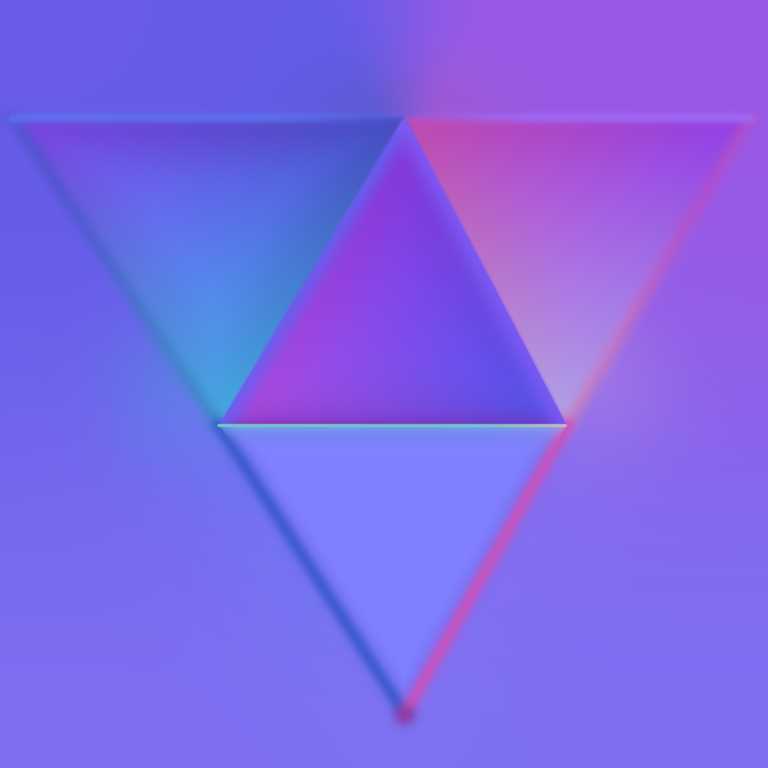
A Shadertoy shader for this texture map:

```glsl
// Draws a beveled, normal-map style inverted triangle split into four glowing facets.

const vec2 TOP_LEFT = vec2(0.016, 0.846);
const vec2 TOP_RIGHT = vec2(0.976, 0.846);
const vec2 APEX = vec2(0.527, 0.848);
const vec2 LEFT = vec2(0.285, 0.446);
const vec2 RIGHT = vec2(0.738, 0.446);
const vec2 BOTTOM = vec2(0.527, 0.070);

float cross2(vec2 a, vec2 b) { return a.x * b.y - a.y * b.x; }

// Signed distance to the line a-b, positive on its left
float sideDist(vec2 p, vec2 a, vec2 b) {
    return cross2(normalize(b - a), p - a);
}

float segmentDist(vec2 p, vec2 a, vec2 b) {
    vec2 ab = b - a;
    return length(p - a - ab * clamp(dot(p - a, ab) / dot(ab, ab), 0.0, 1.0));
}

// Inner distance of a counterclockwise triangle
float triangleDist(vec2 p, vec2 a, vec2 b, vec2 c) {
    return min(sideDist(p, a, b), min(sideDist(p, b, c), sideDist(p, c, a)));
}

// Blend of three corner colours
vec3 cornerBlend(vec2 p, vec2 a, vec2 b, vec2 c, vec3 ca, vec3 cb, vec3 cc) {
    float area = cross2(b - a, c - a);
    float wa = cross2(b - p, c - p) / area;
    float wb = cross2(c - p, a - p) / area;
    return clamp(ca * wa + cb * wb + cc * (1.0 - wa - wb), 0.0, 1.0);
}

float bell(float d, float width) { return exp(-d * d / (width * width)); }

vec3 backdrop(vec2 p) {
    float spread = 0.05 + 0.5 * abs(p.y - 0.848);
    float across = smoothstep(-spread, spread, p.x - 0.527);
    vec3 upper = mix(vec3(0.39, 0.36, 0.91), vec3(0.60, 0.35, 0.90), across);
    upper.r += 0.03 * smoothstep(0.7, 1.0, p.y) * smoothstep(0.4, 0.0, p.x);
    vec3 col = mix(vec3(0.49, 0.43, 0.94), upper, smoothstep(0.08, 0.82, p.y));

    // Soft halos around the corners and lower sides
    vec3 shade = mix(vec3(0.32, 0.35, 0.74), vec3(0.64, 0.34, 0.76), across);
    col = mix(col, shade, 0.55 * bell(length((p - APEX) * vec2(0.55, 1.0)), 0.07));
    col = mix(col, vec3(0.27, 0.56, 0.84), 0.6 * bell(length(p - LEFT - vec2(-0.03, 0.05)), 0.09));
    col = mix(col, vec3(0.72, 0.51, 0.86), 0.6 * bell(length(p - RIGHT - vec2(0.03, 0.05)), 0.09));
    col = mix(col, vec3(0.44, 0.47, 0.95), 0.6 * bell(segmentDist(p, LEFT, BOTTOM), 0.12));
    return mix(col, vec3(0.52, 0.44, 0.95), 0.5 * bell(segmentDist(p, RIGHT, BOTTOM), 0.12));
}

void mainImage(out vec4 fragColor, in vec2 fragCoord) {
    vec2 p = fragCoord / iResolution.xy;
    float aa = 0.8 / min(iResolution.x, iResolution.y);
    vec3 col = backdrop(p);

    // Upper left facet
    float d = triangleDist(p, TOP_LEFT, LEFT, APEX);
    vec3 face = cornerBlend(p, TOP_LEFT, LEFT, APEX,
        vec3(0.48, 0.25, 0.88), vec3(0.26, 0.67, 0.87), vec3(0.27, 0.29, 0.75));
    face += vec3(0.02, 0.04, 0.08) * smoothstep(0.0, 0.1, d);
    col = mix(col, face, smoothstep(-0.003, 0.005, d));

    // Upper right facet
    d = triangleDist(p, APEX, RIGHT, TOP_RIGHT);
    face = cornerBlend(p, APEX, RIGHT, TOP_RIGHT,
        vec3(0.75, 0.28, 0.68), vec3(0.69, 0.64, 0.91), vec3(0.56, 0.24, 0.90));
    face.b += 0.04 * smoothstep(0.0, 0.1, d);
    col = mix(col, face, smoothstep(-0.003, 0.005, d));

    // Lower facet, flat inside
    d = triangleDist(p, LEFT, BOTTOM, RIGHT);
    face = mix(vec3(0.46, 0.45, 0.96), vec3(0.50, 0.50, 1.0), smoothstep(0.0, 0.035, d));
    col = mix(col, face, smoothstep(-0.006, 0.006, d));

    // Bevels along the outer sides
    float nearWaist = smoothstep(0.78, 0.46, p.y);
    vec3 cool = mix(vec3(0.31, 0.33, 0.80), vec3(0.24, 0.54, 0.78), nearWaist);
    vec3 warm = mix(vec3(0.69, 0.30, 0.80), vec3(0.78, 0.50, 0.76), nearWaist);
    col = mix(col, cool, 0.75 * bell(segmentDist(p, TOP_LEFT, LEFT), 0.011));
    col = mix(col, warm, 0.75 * bell(segmentDist(p, TOP_RIGHT, RIGHT), 0.011));
    col = mix(col, vec3(0.23, 0.35, 0.80), 0.9 * bell(segmentDist(p, LEFT, BOTTOM), 0.010));
    col = mix(col, vec3(0.79, 0.32, 0.74), 0.9 * bell(segmentDist(p, RIGHT, BOTTOM), 0.010));
    col = mix(col, vec3(0.48, 0.20, 0.62), 0.7 * bell(length(p - BOTTOM), 0.014));

    // Light rim on the top side, fading toward the apex on the left
    float rim = bell(segmentDist(p, TOP_LEFT, TOP_RIGHT), 0.007);
    vec3 rimColor = mix(vec3(0.36, 0.45, 0.93), vec3(0.63, 0.42, 0.97), smoothstep(0.50, 0.57, p.x));
    col = mix(col, rimColor, rim * (0.2 + 0.6 * smoothstep(0.0, 0.2, abs(p.x - 0.527))));

    // Green light below the waist
    float below = LEFT.y - p.y;
    float waist = smoothstep(-0.002, 0.004, d);
    vec3 glow = mix(vec3(0.43, 0.74, 0.90), vec3(0.62, 0.72, 0.88), smoothstep(0.60, 0.74, p.x));
    col = mix(col, glow, 0.75 * waist * exp(-max(below, 0.0) / 0.011));

    // Central facet with soft slanted rims and a dark base
    d = triangleDist(p, LEFT, RIGHT, APEX);
    face = cornerBlend(p, LEFT, RIGHT, APEX,
        vec3(0.70, 0.29, 0.86), vec3(0.29, 0.33, 0.91), vec3(0.52, 0.19, 0.83));
    face += vec3(0.0, 0.02, 0.05) * smoothstep(0.0, 0.1, d);
    face = mix(face, vec3(0.46, 0.16, 0.70), 0.7 * exp(-max(-below, 0.0) / 0.014));
    face = mix(face, vec3(0.37, 0.39, 0.95), 0.8 * bell(sideDist(p, APEX, LEFT), 0.018));
    face = mix(face, vec3(0.50, 0.36, 0.96), 0.8 * bell(sideDist(p, RIGHT, APEX), 0.020));
    col = mix(col, face, smoothstep(-aa, aa, d));

    // Crisp bright line on the waist
    float line = 1.0 - smoothstep(0.001, 0.001 + 2.0 * aa, segmentDist(p, LEFT, RIGHT - vec2(0.002, 0.0)));
    vec3 lineColor = mix(vec3(0.46, 0.83, 0.76), vec3(0.76, 0.78, 0.74), smoothstep(0.62, 0.74, p.x));
    col = mix(col, lineColor, 0.85 * line);

    fragColor = vec4(clamp(col, 0.0, 1.0), 1.0);
}
```
